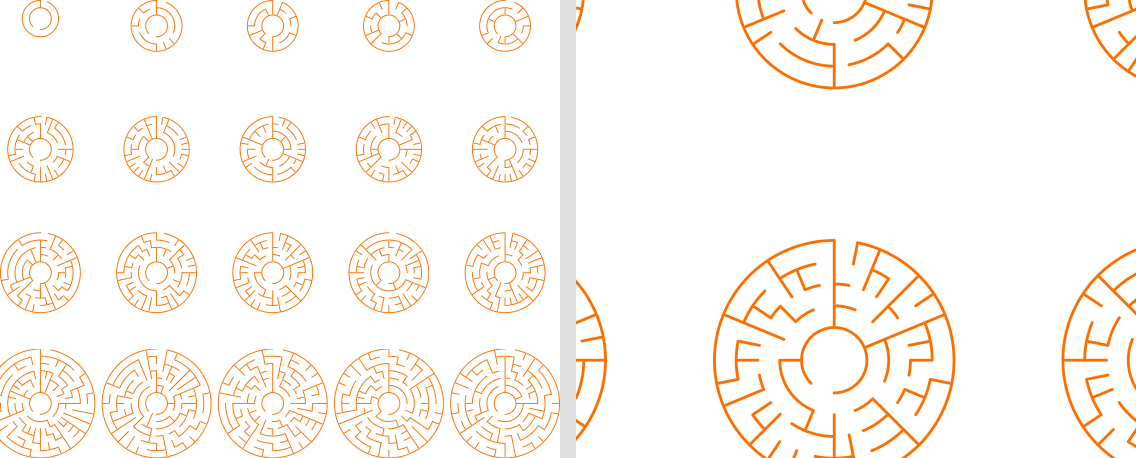
Left, the full canvas; right, a detail of the centre.
Reproduce this pattern procedurally as a Shadertoy shader.

```glsl
// Grid of thin orange circular mazes, five across and four down, growing row by row

const float TAU = 6.2831853;
const float HALF_LINE = 0.065;   // one unit is the width of a maze corridor
const float HUB = 1.5;           // radius of the central room

float hash(vec2 p) {
    return fract(sin(dot(p, vec2(127.1, 311.7))) * 43758.5453);
}

// Distance to an arc of the given radius that spans one cell;
// offset is the angle from the cell's middle, in cells
float arcDistance(float r, float radius, float offset, float cellAngle) {
    float past = max(abs(offset) - 0.5, 0.0) * cellAngle * r;
    return length(vec2(past, r - radius));
}

// Distance to the radial wall on the clockwise side of a cell
float spokeDistance(float r, float inner, float offset, float cellAngle) {
    float past = max(abs(r - inner - 0.5) - 0.5, 0.0);
    return length(vec2(past, (offset - 0.5) * cellAngle * r));
}

// Binary-tree maze: each cell opens either inward or clockwise
float mazeDistance(vec2 p, float rings, float seed) {
    float r = length(p);
    float turn = fract(atan(p.x, -p.y) / TAU);   // clockwise from the top
    float d = 1e3;
    for (float dk = -1.0; dk <= 1.0; dk++) {
        float ring = floor(r - HUB) + dk;
        if (ring < 0.0 || ring >= rings) continue;
        float count = ring < 2.0 ? 16.0 : 32.0;
        float cellAngle = TAU / count;
        float inner = HUB + ring;

        for (float dc = -1.0; dc <= 1.0; dc++) {
            float cell = floor(turn * count) + dc;
            float offset = turn * count - cell - 0.5;
            float id = mod(cell, count);
            float h = hash(vec2(id + 0.37, ring + seed * 8.0));
            bool last = id == count - 1.0;

            // The wall left standing depends on the way the cell opens
            bool spoke = h > (last ? 0.25 : 0.52);
            bool arc = !spoke;
            if (ring == 0.0) {
                spoke = last || (rings > 1.0 && h > 0.8);
                arc = id != 8.0 && id != 9.0;    // door to the hub
            }
            if (spoke) d = min(d, spokeDistance(r, inner, offset, cellAngle));
            if (arc) d = min(d, arcDistance(r, inner, offset, cellAngle));

            // Outer rim, with the entrance just past the top
            if (ring == rings - 1.0 && id != 0.0)
                d = min(d, arcDistance(r, inner + 1.0, offset, cellAngle));
        }
    }
    return d;
}

void mainImage(out vec4 fragColor, in vec2 fragCoord) {
    float pixel = 77.13 / iResolution.x;
    vec2 p = vec2(fragCoord.x, iResolution.y - fragCoord.y) * pixel;

    // Mazes hang from the top of each row and share column centres
    float row = clamp(floor(p.y / 16.0), 0.0, 3.0);
    float column = clamp(floor((p.x + 2.5) / 16.0), 0.0, 4.0);
    float rings = row < 3.0 ? row + 2.0 : 6.0;
    if (row + column == 0.0) rings = 1.0;
    vec2 center = vec2(5.5 + 16.0 * column, 16.0 * row + HUB + rings) + HALF_LINE;

    float d = mazeDistance(p - center, rings, row * 5.0 + column);
    float ink = clamp((HALF_LINE - d) / pixel + 0.5, 0.0, min(1.0, 2.0 * HALF_LINE / pixel));
    fragColor = vec4(mix(vec3(1.0), vec3(0.985, 0.435, 0.0), ink), 1.0);
}
```
